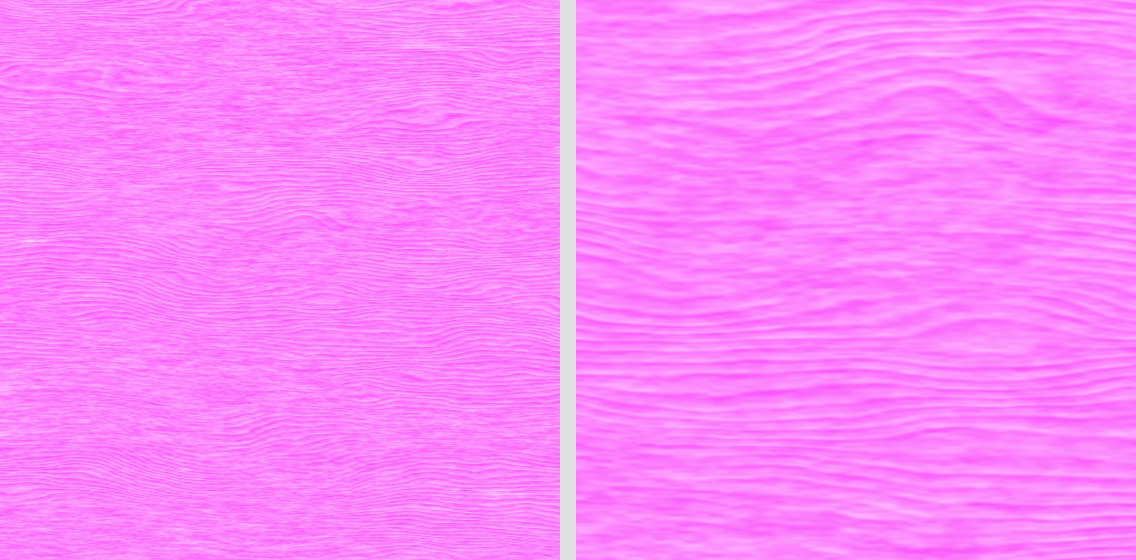
Left, the full canvas; right, a detail of the centre.
Write a Shadertoy shader that draws this texture map.

```glsl
// Pink wood grain running from left to right.
// A warped height field gives thin growth lines and long ovals; staggered rows
// of noise add short crisp threads, and soft noise adds a few pale streaks.

const float TAU = 6.2831853;
const vec3 DEEP_PINK = vec3(0.98, 0.30, 0.98);
const vec3 PALE_PINK = vec3(1.00, 0.90, 1.00);
const float MEAN_TONE = 0.375;  // position between the two pinks
const float RING_COUNT = 132.0; // growth lines over the canvas height

float hash(vec2 cell) {
    return fract(sin(dot(cell, vec2(127.1, 311.7))) * 43758.545);
}

// Smooth value noise from 0 to 1
float noise(vec2 p) {
    vec2 cell = floor(p);
    vec2 f = fract(p);
    f = f * f * f * (f * (f * 6.0 - 15.0) + 10.0);
    float low = mix(hash(cell), hash(cell + vec2(1.0, 0.0)), f.x);
    float high = mix(hash(cell + vec2(0.0, 1.0)), hash(cell + vec2(1.0)), f.x);
    return mix(low, high, f.y);
}

// Layered noise centred on zero
float fbm(vec2 p, int octaves) {
    float sum = 0.0;
    float weight = 0.5;
    for (int i = 0; i < octaves; i++) {
        sum += weight * (noise(p) - 0.5);
        p = mat2(1.98, 0.09, -0.09, 1.98) * p + vec2(17.3, 9.1);
        weight *= 0.5;
    }
    return sum;
}

// One row of threads, shifted at random so that ends never line up
float threadRow(float x, float row) {
    x += 37.0 * hash(vec2(row, 7.0));
    float cell = floor(x);
    float blend = smoothstep(0.15, 0.85, x - cell);
    return mix(hash(vec2(cell, row)), hash(vec2(cell + 1.0, row)), blend) - 0.5;
}

// Rows of threads blended across the grain
float threads(vec2 p) {
    float row = floor(p.y);
    float blend = smoothstep(0.1, 0.9, p.y - row);
    return mix(threadRow(p.x, row), threadRow(p.x, row + 1.0), blend);
}

// Height across the grain; strong warps close the lines into ovals
float grainHeight(vec2 p) {
    float bend = 0.115 * fbm(p * vec2(2.8, 8.0) + 3.7, 3);
    float ripple = 0.008 * fbm(p * vec2(18.0, 36.0) + 41.0, 2);
    return p.y + bend + ripple;
}

// Thin dark lines with a light rim, faded where they crowd together
float growthLines(float height, float count, float jitter) {
    float phase = height * count;
    float fade = 1.0 - smoothstep(0.4, 0.75, fwidth(phase));
    float angle = TAU * (phase + jitter);
    return fade * (sin(angle) + 0.4 * sin(2.0 * angle));
}

// Rare, soft-edged light streaks
float paleStreaks(vec2 p, float thread) {
    float patches = fbm(p * vec2(2.6, 19.0) + 61.0, 4);
    float flecks = 0.5 + 0.8 * noise(p * vec2(36.0, 90.0)) + 0.6 * thread;
    return smoothstep(0.19, 0.36, patches) * flecks;
}

void mainImage(out vec4 fragColor, in vec2 fragCoord) {
    vec2 p = fragCoord / iResolution.y;
    float height = grainHeight(p);
    vec2 along = vec2(p.x, mix(p.y, height, 0.3));

    // Threads in three sizes, from long strands to fine grit
    float strand = threads(along * vec2(17.0, 170.0));
    float fibre = threads(along * vec2(42.0, 330.0) + 300.0);
    float grit = threads(p * vec2(120.0, 500.0) + 900.0);
    float thread = 0.55 * strand + 0.9 * fibre + 0.65 * grit;

    // Lines come and go in long patches
    float presence = smoothstep(0.3, 0.7, noise(p * vec2(4.0, 13.0) + 29.0));
    float lines = growthLines(height, RING_COUNT, 0.12 * strand + 0.1 * fibre);

    // Broad bands of slightly lighter and deeper tone
    float bands = fbm(along * vec2(3.0, 17.0) + 11.0, 3);

    float tone = MEAN_TONE;
    tone += mix(0.30, 0.23, presence) * thread;
    tone += mix(0.03, 0.115, presence) * lines;
    tone += 0.12 * bands;
    tone += 0.24 * paleStreaks(p, thread);

    vec3 color = mix(DEEP_PINK, PALE_PINK, clamp(tone, 0.0, 1.0));
    fragColor = vec4(color, 1.0);
}
```
